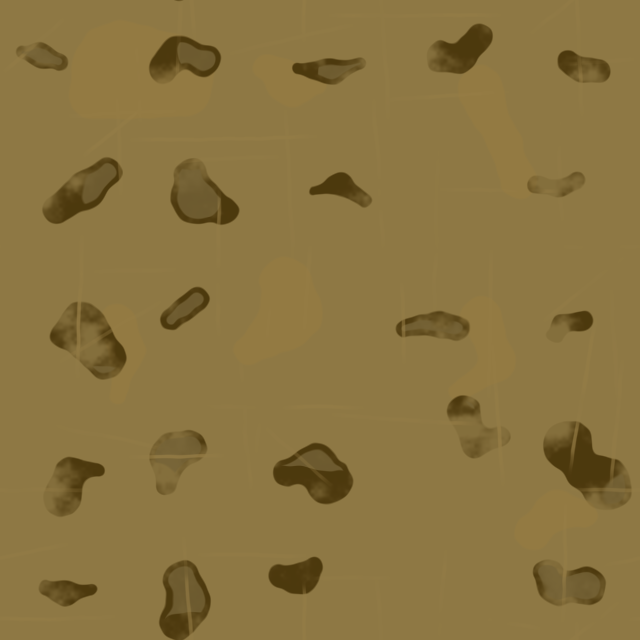
Reproduce this texture procedurally as a WebGL 1 fragment shader.

```glsl
precision highp float;
// Worn ochre ground with scattered dark, mottled flakes, faint stains and hairline scratches; tiles.
uniform vec2 u_resolution;

const vec3 GROUND  = vec3(0.558, 0.472, 0.268);
const vec3 STAIN   = vec3(0.575, 0.477, 0.258);
const vec3 SCRATCH = vec3(0.600, 0.500, 0.280);
const vec3 DARK    = vec3(0.300, 0.222, 0.052);
const vec3 GREY    = vec3(0.460, 0.388, 0.215);
const float FLAKE_CELLS = 5.0;     // whole numbers, so the pattern wraps
const float STAIN_CELLS = 3.0;
const float SCRATCH_CELLS = 5.0;
const float FLAKE_SHARE = 0.84;    // share of cells that hold a flake
const float STAIN_SHARE = 0.75;
const float SCRATCH_WIDTH = 0.0042;
const float EDGE = 0.0018;         // half width of the smoothed outlines
const float RIM = 0.009;           // dark border left around grey cores
const float WARP = 0.016;          // roughness of the outlines
const float TAU = 6.2831853;

float hash(vec2 p) {
  return fract(sin(dot(p, vec2(127.1, 311.7))) * 43758.5453);
}

// Value noise that repeats after a whole number of cells
float noise(vec2 uv, float cells, float seed) {
  vec2 p = uv * cells;
  vec2 i = floor(p);
  vec2 f = p - i;
  f = f * f * (3.0 - 2.0 * f);
  vec2 a = mod(i, cells) + seed;
  vec2 b = mod(i + 1.0, cells) + seed;
  return mix(mix(hash(a), hash(vec2(b.x, a.y)), f.x),
             mix(hash(vec2(a.x, b.y)), hash(b), f.x), f.y);
}

float fbm(vec2 uv, float cells, float seed) {
  return 0.55 * noise(uv, cells, seed)
       + 0.28 * noise(uv, cells * 2.0, seed + 3.7)
       + 0.17 * noise(uv, cells * 4.0, seed + 8.3);
}

vec2 direction(float angle) {
  return vec2(cos(angle), sin(angle));
}

// Distance to a limb from the origin to tip, with a radius at each end
float limb(vec2 p, vec2 tip, float r0, float r1) {
  float h = clamp(dot(p, tip) / dot(tip, tip), 0.0, 1.0);
  return length(p - tip * h) - mix(r0, r1, smoothstep(0.0, 1.0, h));
}

float smoothMin(float a, float b, float k) {
  float h = max(k - abs(a - b), 0.0) / k;
  return min(a, b) - 0.25 * h * h * k;
}

// Signed distance to bent, two-limbed blobs, one per cell
float blobs(vec2 uv, float cells, float seed, float share, float fatness) {
  vec2 q = uv * cells;
  vec2 home = floor(q);
  float nearest = 1.0;
  for (int y = -1; y <= 1; y++) {
    for (int x = -1; x <= 1; x++) {
      vec2 cell = home + vec2(float(x), float(y));
      vec2 id = mod(cell, cells) + seed;
      if (hash(id) > share) continue;
      vec2 jitter = vec2(hash(id + 11.3), hash(id + 23.9)) - 0.5;
      vec2 p = q - cell - 0.5 - 0.4 * jitter;
      float size = hash(id + 31.7);
      float r = fatness * mix(0.075, 0.21, size * size);
      float angle = TAU * hash(id + 47.1);
      float bend = 0.5 * TAU + 3.2 * (hash(id + 53.3) - 0.5);
      vec2 tipA = direction(angle) * mix(0.12, 0.29, hash(id + 61.9));
      vec2 tipB = direction(angle + bend) * mix(0.10, 0.27, hash(id + 73.7));
      float joint = r * mix(0.6, 1.0, hash(id + 83.1));
      float a = limb(p, tipA, joint, r * mix(0.4, 1.05, hash(id + 97.3)));
      float b = limb(p, tipB, joint, r * mix(0.4, 1.05, hash(id + 103.9)));
      nearest = min(nearest, smoothMin(a, b, 0.07));
    }
  }
  return nearest / cells;
}

// Strength of thin strokes, mostly close to upright or level
float scratches(vec2 uv, float cells, float seed) {
  vec2 q = uv * cells;
  vec2 home = floor(q);
  float strength = 0.0;
  for (int y = -1; y <= 1; y++) {
    for (int x = -1; x <= 1; x++) {
      vec2 cell = home + vec2(float(x), float(y));
      vec2 id = mod(cell, cells) + seed;
      vec2 p = q - cell - vec2(hash(id + 5.1), hash(id + 15.7));
      float spread = hash(id + 29.3) > 0.7 ? 1.6 : 0.2;
      float angle = 0.25 * TAU * floor(2.0 * hash(id + 37.9)) + spread * (hash(id + 43.3) - 0.5);
      vec2 along = direction(angle);
      float reach = mix(0.3, 0.8, hash(id + 59.1));
      float t = abs(dot(p, along));
      float d = abs(dot(p, vec2(-along.y, along.x))) / cells;
      float line = 1.0 - smoothstep(0.3 * SCRATCH_WIDTH, SCRATCH_WIDTH, d);
      line *= 1.0 - smoothstep(0.6 * reach, reach, t);
      strength = max(strength, line * mix(0.35, 1.0, hash(id + 67.7)));
    }
  }
  return strength;
}

void main() {
  vec2 uv = gl_FragCoord.xy / u_resolution;
  vec2 wobble = vec2(fbm(uv, 16.0, 2.0), fbm(uv, 16.0, 19.0)) - 0.5;
  vec2 rough = uv + WARP * wobble;

  // Ground: broad stains under faint scratches
  float stain = blobs(rough, STAIN_CELLS, 7.0, STAIN_SHARE, 1.15);
  vec3 ground = mix(STAIN, GROUND, smoothstep(-EDGE, EDGE, stain));
  vec2 drift = uv + 0.4 * WARP * wobble;
  float scratch = max(scratches(drift, SCRATCH_CELLS, 41.0), scratches(drift, SCRATCH_CELLS, 89.0));
  float fade = smoothstep(0.25, 0.6, fbm(uv, 14.0, 33.0));
  ground = mix(ground, SCRATCH, 0.4 * scratch * fade);

  // Flakes: dark skin rubbed through in specks, with grey cores
  float flake = blobs(rough, FLAKE_CELLS, 13.0, FLAKE_SHARE, 1.0);
  float mottle = 0.55 * noise(uv, 15.0, 51.0) + 0.45 * fbm(uv, 42.0, 63.0);
  float wear = 0.85 * smoothstep(0.40, 0.78, mottle);
  vec3 skin = mix(DARK, ground, wear);
  float core = smoothstep(0.54, 0.58, noise(rough, 13.0, 77.0));
  core *= 1.0 - smoothstep(-RIM - EDGE, -RIM + EDGE, flake);
  skin = mix(skin, GREY, 0.8 * core);
  skin = mix(skin, SCRATCH, 0.75 * scratch * fade);

  float cover = 1.0 - smoothstep(-EDGE, EDGE, flake);
  gl_FragColor = vec4(mix(ground, skin, cover), 1.0);
}
```
